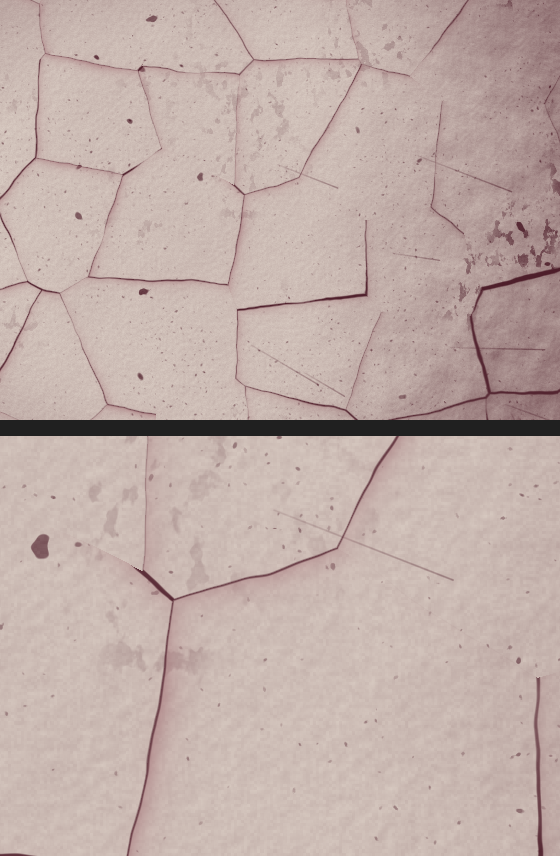
Top, the full canvas; bottom, a detail of the centre.
Give the GLSL for this texture, as a WebGL 2 fragment shader.

```glsl
#version 300 es
precision highp float;
// Etched metal under a microscope: a pale pink plate split into polygonal grains.
// A Voronoi diagram gives the grain boundaries, each with its own weight and a soft
// shadow; embossed noise, scattered pits and scratches roughen the plate to the right.

uniform vec2 u_resolution;
out vec4 fragColor;

const vec3 PLATE = vec3(0.808, 0.745, 0.716);
const vec3 INK = vec3(0.29, 0.10, 0.15);
const vec3 BLUSH = vec3(0.66, 0.47, 0.49);
const vec2 LIGHT = vec2(-0.6, 0.8);

float hash(vec2 p) {
    return fract(sin(dot(p, vec2(127.1, 311.7))) * 43758.55);
}

vec2 hash2(vec2 p) {
    return vec2(hash(p), hash(p + 57.3));
}

float noise(vec2 p) {
    vec2 i = floor(p), f = fract(p);
    f = f * f * (3.0 - 2.0 * f);
    return mix(mix(hash(i), hash(i + vec2(1, 0)), f.x),
               mix(hash(i + vec2(0, 1)), hash(i + vec2(1, 1)), f.x), f.y);
}

float fbm(vec2 p) {
    float sum = 0.0, gain = 0.5;
    for (int i = 0; i < 4; i++) {
        sum += gain * noise(p);
        p = mat2(0.8, 0.6, -0.6, 0.8) * p * 2.03 + 17.1;
        gain *= 0.5;
    }
    return sum;
}

// Slope of the noise surface towards the light.
float emboss(vec2 p, float reach) {
    return fbm(p + LIGHT * reach) - fbm(p - LIGHT * reach);
}

// Boundaries of the grains: x is the dark line, y the soft shadow beside it.
vec2 grainBoundaries(vec2 p, float scale, float heavy, float px) {
    vec2 q = p * scale, home = floor(q), nearest = vec2(0), toNearest = vec2(9);
    for (int y = -1; y <= 1; y++)
    for (int x = -1; x <= 1; x++) {
        vec2 cell = home + vec2(x, y);
        vec2 r = cell + 0.08 + 0.84 * hash2(cell) - q;
        if (dot(r, r) < dot(toNearest, toNearest)) { toNearest = r; nearest = cell; }
    }
    vec2 result = vec2(0);
    for (int y = -2; y <= 2; y++)
    for (int x = -2; x <= 2; x++) {
        if (x == 0 && y == 0) continue;
        vec2 cell = nearest + vec2(x, y);
        vec2 r = cell + 0.08 + 0.84 * hash2(cell) - q;
        vec2 normal = normalize(r - toNearest);
        float d = dot(0.5 * (r + toNearest), normal) / scale;
        float weight = hash(nearest + cell + 3.7);
        float taper = 0.25 + 1.2 * noise(p * 11.0 + weight * 40.0);
        float present = smoothstep(0.10, 0.28, weight);
        float side = smoothstep(-0.3, 0.6, dot(normal, LIGHT));
        float width = mix(0.0003, 0.0042, weight * weight * heavy) * taper * mix(0.7, 1.3, side);
        float line = 1.0 - smoothstep(width - px, width + px, d);
        float shadow = exp(-d / 0.010) * mix(0.12, 1.0, side) * taper;
        float depth = mix(0.45, 1.1, weight) * smoothstep(0.2, 0.75, taper);
        result = max(result, present * vec2(line * depth, shadow));
    }
    return result;
}

// One ragged pit in some of the cells of a grid.
float pits(vec2 p, float scale, float radius, float share, float px) {
    vec2 cell = floor(p * scale);
    vec2 d = (fract(p * scale) - 0.2 - 0.6 * hash2(cell)) / scale;
    float angle = 6.28 * hash(cell + 9.1);
    d = mat2(cos(angle), sin(angle), -sin(angle), cos(angle)) * d;
    float size = radius * (0.3 + 0.7 * hash(cell + 4.4));
    float ragged = length(d * vec2(0.8, 1.3)) + size * 0.7 * (noise(p * 1.2 / radius) - 0.5);
    float depth = 0.4 + 0.6 * hash(cell + 33.3);
    return step(hash(cell + 21.7), share) * depth * (1.0 - smoothstep(size - px, size + px, ragged));
}

float scratch(vec2 p, vec2 start, vec2 span, float px) {
    float t = clamp(dot(p - start, span) / dot(span, span), 0.0, 1.0);
    float d = length(p - start - span * t);
    return (1.0 - smoothstep(0.0, 1.2 * px + 0.0004, d)) * (0.3 + 0.7 * t);
}

void main() {
    vec2 p = gl_FragCoord.xy / u_resolution.y;
    vec2 uv = gl_FragCoord.xy / u_resolution;
    float px = 1.0 / u_resolution.y;
    float worn = smoothstep(0.48, 1.0, uv.x + 0.15 * (0.45 - uv.y));

    // Uneven lighting, relief and fine grain
    float tone = 0.22 * worn + 0.24 * smoothstep(0.42, 0.82, length(uv - vec2(0.40, 0.47)));
    tone += 0.08 * (fbm(p * 4.0) - 0.47);
    tone += emboss(p * 15.0, 0.2) * mix(0.04, 0.34, worn);
    tone += emboss(p * 120.0, 0.35) * mix(0.10, 0.16, worn);
    tone += 0.05 * (hash(floor(p * 384.0)) - 0.5);

    // Pits, dirt and scratches
    float cluster = smoothstep(0.45, 0.65, fbm(p * 5.0 + 8.0));
    tone += 0.55 * pits(p, 40.0, 0.0028, 0.06 + 0.30 * cluster, px);
    tone += 0.40 * pits(p + 3.3, 78.0, 0.0016, 0.12 + 0.2 * cluster, px);
    tone += 0.85 * pits(p + 7.1, 8.0, 0.0095, 0.18, px);
    float dirt = smoothstep(0.56, 0.64, fbm(p * vec2(60.0, 45.0))) * smoothstep(0.55, 0.68, fbm(p * 4.5 + 31.0));
    tone += dirt * mix(0.14, 0.42, worn);
    for (float i = 0.0; i < 8.0; i++) {
        vec2 start = vec2(0.55 + 0.7 * hash(vec2(i, 2.0)), 0.7 * hash(vec2(i, 5.0)));
        float angle = -0.55 + 1.3 * (hash(vec2(i, 8.0)) - 0.5);
        float reach = 0.08 + 0.22 * hash(vec2(i, 11.0));
        tone += 0.36 * scratch(p, start, reach * vec2(cos(angle), sin(angle)), px);
    }

    // Grain boundaries, slightly bent
    vec2 bend = vec2(fbm(p * 11.0), fbm(p * 11.0 + 40.0)) - 0.5;
    vec2 edge = grainBoundaries(p + 0.018 * bend + 2.0, 3.9, mix(0.6, 1.3, worn), px);

    vec3 color = mix(PLATE, INK, clamp(tone, -0.07, 0.9));
    color = mix(color, BLUSH * (1.0 - 0.25 * worn), 0.6 * clamp(edge.y, 0.0, 1.0));
    color = mix(color, INK, clamp(0.9 * edge.x, 0.0, 0.95));
    fragColor = vec4(color, 1.0);
}
```
